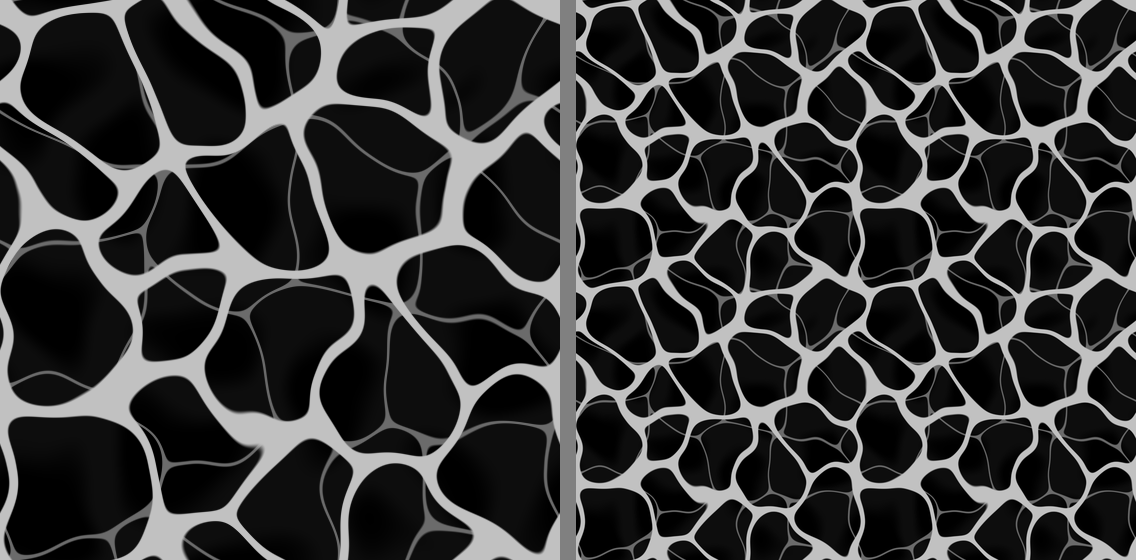
Left: one tile. Right: repeated 2 by 2.
Give the GLSL for this pattern, as a Shadertoy shader.

```glsl
// Tileable web of pale rounded strands over a thin grey web and faint dark blobs.

// Integer hash: three random values in 0..1 for a lattice cell and a seed.
vec3 hash3(vec2 cell, float seed) {
    uvec3 v = uvec3(cell, seed) * 1664525u + 1013904223u;
    for (int i = 0; i < 2; i++) {
        v.x += v.y * v.z;
        v.y += v.z * v.x;
        v.z += v.x * v.y;
        v ^= v >> 16u;
    }
    return vec3(v & 0xffffu) / 65535.0;
}

// Gradient at a lattice corner, wrapped after n cells.
float cornerSlope(vec2 corner, vec2 offset, float n, float seed) {
    float angle = 6.2832 * hash3(mod(corner + 0.5, n), seed).x;
    return dot(vec2(cos(angle), sin(angle)), offset);
}

// Gradient noise that repeats over the unit square.
float noise(vec2 p, float n, float seed) {
    vec2 i = floor(p * n), f = p * n - i;
    vec2 u = f * f * f * (f * (f * 6.0 - 15.0) + 10.0);
    vec2 e = vec2(1, 0);
    return mix(
        mix(cornerSlope(i, f, n, seed), cornerSlope(i + e, f - e, n, seed), u.x),
        mix(cornerSlope(i + e.yx, f - e.yx, n, seed), cornerSlope(i + 1.0, f - 1.0, n, seed), u.x),
        u.y);
}

// Scattered cell centre in canvas units; only the hash wraps.
vec2 cellCentre(vec2 cell, vec2 count, float seed) {
    vec2 jitter = hash3(mod(cell + 0.5, count), seed).xy - 0.5;
    return (cell + 0.5 + 0.82 * jitter) / count;
}

// Distance to the borders of warped Voronoi cells; fillet rounds the corners.
float web(vec2 p, vec2 count, float fillet, float seed) {
    p += 0.07 * vec2(noise(p, 6.0, seed + 1.0), noise(p, 6.0, seed + 2.0));
    vec2 home = floor(p * count), nearCell = home, toNear = vec2(9);
    for (int y = -2; y <= 2; y++)
    for (int x = -2; x <= 2; x++) {
        vec2 cell = home + vec2(x, y);
        vec2 toCentre = cellCentre(cell, count, seed) - p;
        if (dot(toCentre, toCentre) < dot(toNear, toNear)) {
            toNear = toCentre;
            nearCell = cell;
        }
    }
    // Exponential smooth minimum over all border lines of the nearest cell.
    float sum = 1e-20;
    for (int y = -2; y <= 2; y++)
    for (int x = -2; x <= 2; x++) {
        if (x == 0 && y == 0) continue;
        vec2 toCentre = cellCentre(nearCell + vec2(x, y), count, seed) - p;
        float border = dot(0.5 * (toNear + toCentre), normalize(toCentre - toNear));
        sum += exp(-border / fillet);
    }
    return -fillet * log(sum);
}

// Coverage of a strand with a soft edge.
float strand(float dist, float halfWidth, float blur) {
    return 1.0 - smoothstep(halfWidth - blur, halfWidth + blur, dist);
}

void mainImage(out vec4 fragColor, in vec2 fragCoord) {
    vec2 p = fragCoord / iResolution.xy;
    float blur = max(0.0018, 0.7 / iResolution.y);

    // Deep layer: wide, very blurred and almost black.
    float shade = 0.05 * strand(web(p, vec2(4), 0.03, 31.0), 0.034, 0.022);

    // Middle layer: thin grey threads.
    float thread = strand(web(p, vec2(4), 0.009, 17.0), 0.0029, blur);
    shade = mix(shade, 0.42, thread);

    // Front layer: thick pale strands.
    float front = strand(web(p, vec2(5, 4), 0.014, 5.0), 0.0088, blur);
    shade = mix(shade, 0.755, front);

    fragColor = vec4(vec3(shade), 1.0);
}
```
